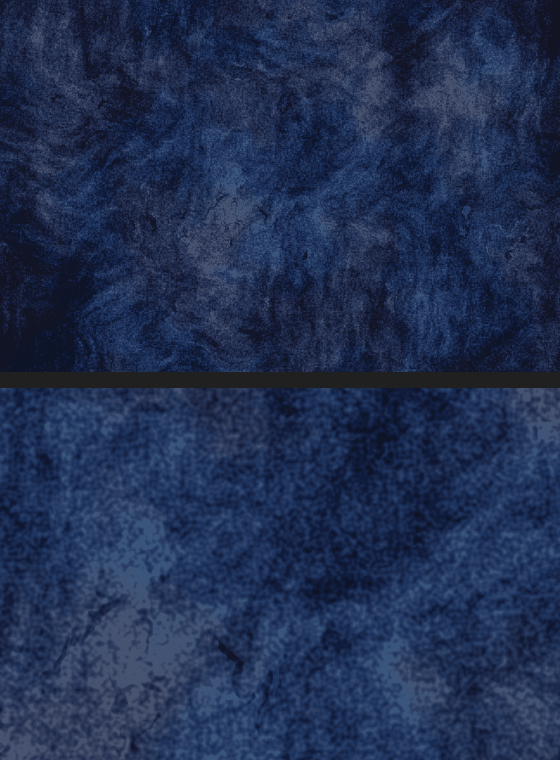
Top: the whole. Bottom: its middle third, enlarged.
Give the GLSL for this texture, as a Shadertoy shader.

```glsl
// Weathered navy plaster: cloudy pigment, crossed brush strokes and fine grain.
// All layers add up to one tone, measured in standard deviations, which a
// six-colour ramp turns into paint. Lengths are fractions of canvas height.

const float TAU = 6.2831853;
const float FBM_TO_UNIT = 3.5; // scales fbm to a spread of about one

const vec3 INK      = vec3(0.062, 0.078, 0.145);
const vec3 MIDNIGHT = vec3(0.070, 0.110, 0.230);
const vec3 NAVY     = vec3(0.108, 0.160, 0.290);
const vec3 COBALT   = vec3(0.130, 0.204, 0.352);
const vec3 SLATE    = vec3(0.180, 0.245, 0.382);
const vec3 MIST     = vec3(0.250, 0.330, 0.460);

mat2 rotation(float angle) {
    float c = cos(angle), s = sin(angle);
    return mat2(c, s, -s, c);
}

// Unit gradient at a lattice point, from an integer hash.
vec2 latticeGradient(vec2 cell) {
    uvec2 q = uvec2(ivec2(cell) + 32768);
    uint h = q.x * 1597334677u ^ q.y * 3812015801u;
    h = (h ^ (h >> 15)) * 2246822519u;
    h ^= h >> 13;
    float angle = TAU * float(h & 65535u) / 65536.0;
    return vec2(cos(angle), sin(angle));
}

float gradientNoise(vec2 p) {
    vec2 cell = floor(p), f = p - cell;
    vec2 w = f * f * f * (f * (f * 6.0 - 15.0) + 10.0);
    vec2 e = vec2(1.0, 0.0);
    float a = dot(latticeGradient(cell), f);
    float b = dot(latticeGradient(cell + e.xy), f - e.xy);
    float c = dot(latticeGradient(cell + e.yx), f - e.yx);
    float d = dot(latticeGradient(cell + e.xx), f - e.xx);
    return mix(mix(a, b, w.x), mix(c, d, w.x), w.y);
}

float fbm(vec2 p, int octaves, float gain) {
    float sum = 0.0, amplitude = 1.0;
    mat2 turn = rotation(0.6);
    for (int i = 0; i < octaves; i++) {
        sum += amplitude * gradientNoise(p);
        p = turn * p * 2.03 + 17.3;
        amplitude *= gain;
    }
    return sum;
}

// Noise drawn out along one direction, like bristle marks.
float strokes(vec2 p, float angle, float frequency, float stretch) {
    vec2 q = rotation(-angle) * p * frequency;
    q.x /= stretch;
    return gradientNoise(q) + 0.65 * gradientNoise(q * 2.1 + 9.7)
         + 0.4 * gradientNoise(q * 4.3 + 31.1);
}

// Soft elliptical patch of pigment.
float smudge(vec2 p, vec2 centre, vec2 radius) {
    vec2 d = (p - centre) / radius;
    return exp(-dot(d, d));
}

// Small broken marks: noise peaks inside sparse regions.
float flecks(vec2 p, float frequency, float coverage) {
    float region = smoothstep(0.0, 0.35, gradientNoise(p * 5.0) + coverage);
    float peak = fbm(p * frequency, 3, 0.6);
    return region * smoothstep(0.28, 0.52, peak);
}

// Broad light and dark areas of the wall.
float lighting(vec2 p, float aspect) {
    vec2 s = vec2(p.x / aspect, p.y);
    float tone = 0.75 * smudge(s, vec2(0.60, 0.84), vec2(0.12, 0.20))
               + 0.60 * smudge(s, vec2(0.54, 0.48), vec2(0.20, 0.13))
               + 0.70 * smudge(s, vec2(0.82, 0.70), vec2(0.06, 0.18));
    tone -= 1.80 * smudge(s, vec2(0.725, 0.78), vec2(0.035, 0.22))
          + 0.80 * smudge(s, vec2(0.27, 0.47), vec2(0.07, 0.10))
          + 1.10 * smudge(s, vec2(0.03, 0.12), vec2(0.12, 0.32))
          + 1.30 * smudge(s, vec2(0.99, 0.80), vec2(0.04, 0.20));
    vec2 edge = abs(s - 0.5) * 2.0;
    return tone + 0.12 - 0.65 * pow(edge.x, 4.0) - 0.45 * pow(edge.y, 5.0);
}

vec3 paint(float tone) {
    vec3 c = mix(INK, MIDNIGHT, smoothstep(-1.65, -0.75, tone));
    c = mix(c, NAVY, smoothstep(-0.75, -0.09, tone));
    c = mix(c, COBALT, smoothstep(-0.09, 0.50, tone));
    c = mix(c, SLATE, smoothstep(0.50, 1.05, tone));
    return mix(c, MIST, smoothstep(1.05, 1.95, tone));
}

void mainImage(out vec4 fragColor, in vec2 fragCoord) {
    vec2 p = fragCoord / iResolution.y;
    float aspect = iResolution.x / iResolution.y;

    // Ragged outlines come from bending the coordinates.
    vec2 bend = vec2(fbm(p * 5.0 + 3.1, 5, 0.6), fbm(p * 5.0 + 41.7, 5, 0.6));
    vec2 q = p + 0.06 * bend;

    // Cloudy pigment and scratchy mid-sized mottling.
    float tone = lighting(q, aspect);
    tone += 0.50 * FBM_TO_UNIT * fbm(q * vec2(4.2, 3.4) + 7.0, 6, 0.6);
    tone += 0.25 * FBM_TO_UNIT * fbm(q * 22.0 + 60.0, 4, 0.65);

    // Brush strokes change direction from place to place.
    vec2 b = p + 0.025 * bend;
    float upright = smoothstep(-0.15, 0.2, gradientNoise(p * 2.6 + 5.0));
    float rising = smoothstep(-0.15, 0.2, gradientNoise(p * 3.1 + 23.0));
    float sweep = mix(strokes(b, -0.35, 34.0, 4.0), strokes(b, 0.65, 34.0, 4.0), rising);
    tone += 1.35 * mix(sweep, strokes(b, 1.5, 32.0, 4.5), upright);

    // Pale scuffs, dark pits and canvas-fine grain.
    tone += 1.5 * flecks(q + 2.7, 26.0, -0.10);
    tone -= 1.3 * flecks(q + 8.3, 30.0, 0.0);
    tone += 1.1 * gradientNoise(p * 115.0) + 1.5 * gradientNoise(p * 215.0 + 0.37);

    // Some areas lean to dusty violet, the middle stays a purer blue.
    vec3 colour = paint(tone);
    float dusty = smoothstep(-0.2, 0.4, fbm(q * 3.0 + 80.0, 4, 0.6)
                + 0.4 * abs(p.x / aspect - 0.5) + 0.15 * (p.y - 0.5));
    colour *= mix(vec3(0.90, 1.01, 1.06), vec3(1.12, 0.98, 0.95), dusty);
    fragColor = vec4(colour, 1.0);
}
```
